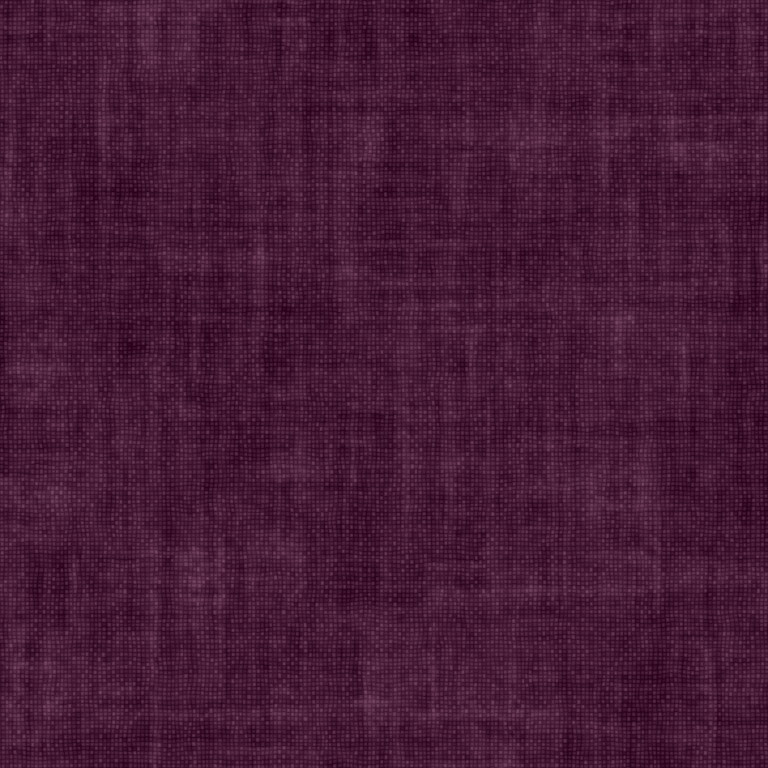
This texture is drawn by a Shadertoy shader. Its source:

```glsl
// Plum plain-weave cloth: rounded thread crowns alternate over and under,
// while stretched value noise adds uneven dye, thin streaks and pale slubs.
// A single tone value is then mapped onto a dark-to-light plum ramp.

const float PI = 3.14159265;
const float THREADS = 180.0;    // threads across the canvas
const int SAMPLES = 3;          // weave samples per pixel side
const vec3 SHADOW_PLUM = vec3(0.19, 0.03, 0.13);
const vec3 LIGHT_PLUM = vec3(0.38, 0.20, 0.31);

float hash(vec2 p) {
    return fract(sin(dot(p, vec2(127.1, 311.7))) * 43758.5453);
}

float valueNoise(vec2 p) {
    vec2 cell = floor(p);
    vec2 f = fract(p);
    f = f * f * (3.0 - 2.0 * f);
    float low = mix(hash(cell), hash(cell + vec2(1.0, 0.0)), f.x);
    float high = mix(hash(cell + vec2(0.0, 1.0)), hash(cell + 1.0), f.x);
    return mix(low, high, f.y);
}

// Noise centred on zero, with its own frequency along each axis
float variation(vec2 uv, vec2 frequency, float seed) {
    return valueNoise(uv * frequency + seed) - 0.5;
}

// Brightness of the thread crown on top at this point of the weave
float weave(vec2 uv, float threads, float weftShade) {
    vec2 wobble = vec2(variation(uv, vec2(70.0, 35.0), 3.7),
                       variation(uv, vec2(35.0, 70.0), 18.3));
    vec2 p = uv * threads + 0.6 * wobble;
    vec2 cell = floor(p);
    vec2 profile = max(cos(PI * (fract(p) - 0.5)), 0.0);
    bool warpOnTop = mod(cell.x + cell.y, 2.0) < 0.5;
    float across = warpOnTop ? profile.x : profile.y;
    float along = warpOnTop ? profile.y : profile.x;
    float shade = warpOnTop ? 1.0 : weftShade;
    float grain = 0.65 + 0.7 * hash(cell + 41.0);
    return across * sqrt(along) * shade * grain;
}

// Average the weave over one pixel to smooth its edges
float smoothWeave(vec2 uv, float pixel) {
    float sum = 0.0;
    for (int y = 0; y < SAMPLES; y++) {
        for (int x = 0; x < SAMPLES; x++) {
            vec2 offset = (vec2(x, y) + 0.5) / float(SAMPLES) - 0.5;
            sum += weave(uv + offset * pixel, THREADS, 0.75);
        }
    }
    return sum / float(SAMPLES * SAMPLES);
}

// Long pale patches broken up by a finer speckle
float slub(vec2 uv, vec2 frequency, float seed) {
    float body = smoothstep(0.62, 1.0, valueNoise(uv * frequency + seed));
    return body * valueNoise(uv * vec2(130.0) + seed);
}

// Tone changes from dye blotches, warp and weft streaks, and slubs
float dyeVariation(vec2 uv) {
    float blotches = 0.16 * variation(uv, vec2(9.0, 7.0), 5.1)
                   + 0.16 * variation(uv, vec2(34.0, 28.0), 61.4);
    float warpStreaks = 0.26 * variation(uv, vec2(150.0, 10.0), 12.6)
                      + 0.20 * variation(uv, vec2(60.0, 5.0), 27.9);
    float weftStreaks = 0.20 * variation(uv, vec2(11.0, 150.0), 33.2)
                      + 0.10 * variation(uv, vec2(5.0, 55.0), 48.8);
    float speckle = 0.22 * variation(uv, vec2(120.0, 90.0), 74.5);
    float slubs = 0.50 * slub(uv, vec2(58.0, 7.0), 83.3)
                + 0.42 * slub(uv, vec2(9.0, 62.0), 95.7);
    return blotches + warpStreaks + weftStreaks + speckle + slubs - 0.04;
}

void mainImage(out vec4 fragColor, in vec2 fragCoord) {
    float pixel = 1.0 / iResolution.y;
    vec2 uv = fragCoord * pixel;

    // Raised crowns catch the light; gaps between threads stay dark
    float relief = smoothWeave(uv, pixel) - 0.425;
    float tone = 0.42 + 0.85 * relief + dyeVariation(uv);

    vec3 color = mix(SHADOW_PLUM, LIGHT_PLUM, clamp(tone, -0.15, 1.4));
    fragColor = vec4(color, 1.0);
}
```
